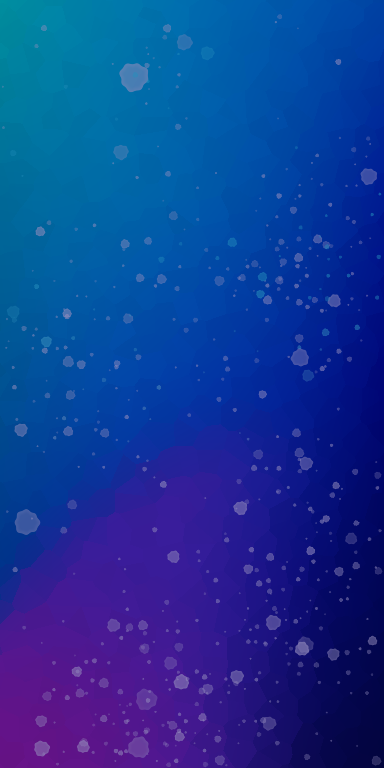
Write a WebGL 1 fragment shader that draws this background.

```glsl
precision highp float;

uniform vec2 u_resolution;

vec2 hash2(vec2 p) {
  vec3 q = fract(p.xyx * vec3(0.1031, 0.1030, 0.0973));
  q += dot(q, q.yzx + 33.33);
  return fract((q.xx + q.yz) * q.zy);
}

// Centre of the nearest irregular facet
vec2 facetCentre(vec2 p, float columns) {
  vec2 g = p * columns;
  vec2 cell = floor(g);
  vec2 nearest = g;
  float best = 9.0;
  for (int j = -1; j <= 1; j++) {
    for (int i = -1; i <= 1; i++) {
      vec2 id = cell + vec2(float(i), float(j));
      vec2 site = id + hash2(id + 71.0);
      float dist = length(site - g);
      if (dist < best) {
        best = dist;
        nearest = site;
      }
    }
  }
  return nearest / columns;
}

// Five evenly spaced colours, from bottom to top
vec3 ramp(float t, vec3 a, vec3 b, vec3 c, vec3 d, vec3 e) {
  float s = clamp(t, 0.0, 1.0) * 4.0;
  vec3 color = mix(a, b, clamp(s, 0.0, 1.0));
  color = mix(color, c, clamp(s - 1.0, 0.0, 1.0));
  color = mix(color, d, clamp(s - 2.0, 0.0, 1.0));
  return mix(color, e, clamp(s - 3.0, 0.0, 1.0));
}

// Teal to navy wash, blended smoothly across three columns
vec3 oceanWash(vec2 uv) {
  vec3 left = ramp(uv.y, vec3(0.0, 0.10, 0.48), vec3(0.0, 0.19, 0.54),
    vec3(0.0, 0.32, 0.57), vec3(0.0, 0.42, 0.60), vec3(0.0, 0.56, 0.62));
  vec3 middle = ramp(uv.y, vec3(0.03, 0.04, 0.36), vec3(0.03, 0.08, 0.54),
    vec3(0.01, 0.22, 0.65), vec3(0.0, 0.36, 0.66), vec3(0.0, 0.42, 0.68));
  vec3 right = ramp(uv.y, vec3(0.01, 0.02, 0.24), vec3(0.0, 0.02, 0.33),
    vec3(0.0, 0.02, 0.46), vec3(0.0, 0.10, 0.57), vec3(0.0, 0.26, 0.64));
  float x = uv.x;
  vec3 color = left * (1.0 - x) * (1.0 - 2.0 * x)
    + middle * 4.0 * x * (1.0 - x) + right * x * (2.0 * x - 1.0);
  return max(color, 0.0);
}

// Violet glow below an arched diagonal edge
vec3 addVioletGlow(vec3 base, vec2 uv) {
  float arch = 0.25 + 0.66 * uv.x - 0.48 * uv.x * uv.x;
  float below = smoothstep(-0.02, 0.11, arch - uv.y);
  float side = 1.0 - smoothstep(0.42, 0.90, uv.x);
  vec3 indigo = vec3(0.23, 0.11, 0.60);
  vec3 magenta = vec3(0.42, 0.07, 0.53);
  float warmth = 1.0 - smoothstep(0.0, 0.65, length(uv * vec2(0.8, 1.9)));
  return mix(base, mix(indigo, magenta, warmth), below * side * 0.95);
}

float blob(vec2 p, vec2 centre, vec2 radius) {
  vec2 d = (p - centre) / radius;
  return exp(-dot(d, d));
}

// Chance of splatter at a place
float splatterDensity(vec2 p) {
  float density = 0.05;
  density += 0.4 * blob(p, vec2(0.37, 1.82), vec2(0.12, 0.12));
  density += 1.0 * blob(p, vec2(0.78, 1.28), vec2(0.24, 0.28));
  density += 0.5 * blob(p, vec2(0.19, 1.10), vec2(0.20, 0.33));
  density += 1.0 * blob(p, vec2(0.36, 0.16), vec2(0.22, 0.23));
  density += 0.7 * blob(p, vec2(0.75, 0.42), vec2(0.20, 0.38));
  return density;
}

// One layer of translucent, slightly ragged drops
vec3 addDrops(vec3 base, vec2 p, float columns, float chance, float seed, float pixel) {
  vec2 id = floor(p * columns);
  vec2 place = hash2(id + seed);
  vec2 kind = hash2(id + seed + 19.7);
  float size = hash2(id + seed + 43.1).x;
  float cellRadius = mix(0.08, 0.26, size * size);
  float margin = cellRadius * 1.15 + 0.03;
  vec2 centre = (id + mix(vec2(margin), vec2(1.0 - margin), place)) / columns;
  vec2 d = p - centre;
  float angle = atan(d.y, d.x + 0.000001);
  float ragged = 1.0 + 0.06 * sin(angle * 3.0 + kind.y * 40.0)
    + 0.05 * sin(angle * 8.0 + place.x * 30.0);
  float radius = cellRadius / columns * ragged;
  float dist = length(d);
  float inside = 1.0 - smoothstep(-pixel, pixel, dist - radius);
  float rim = smoothstep(0.6, 1.0, dist / radius);
  float present = step(kind.x, chance * splatterDensity(centre));
  float tealShare = step(0.8, kind.y) * smoothstep(0.6, 1.3, centre.y);
  vec3 tint = mix(vec3(0.58, 0.55, 0.74), vec3(0.14, 0.56, 0.74), tealShare);
  float opacity = (0.30 + 0.32 * place.y) * (0.88 + 0.2 * rim);
  return mix(base, tint, inside * present * opacity);
}

void main() {
  vec2 uv = gl_FragCoord.xy / u_resolution;
  vec2 p = uv * vec2(1.0, 2.0);
  float pixel = 0.6 / u_resolution.x;

  // Faceted background with a faint tone per facet
  vec2 facet = facetCentre(p, 17.0);
  vec2 facetUv = facet * vec2(1.0, 0.5);
  vec3 color = oceanWash(mix(uv, facetUv, 0.45));
  color = addVioletGlow(color, mix(uv, facetUv, 0.75));
  color *= 1.0 + 0.035 * (hash2(floor(facet * 400.0)).x - 0.5);

  // Splatter from large to fine
  color = addDrops(color, p, 7.0, 0.50, 11.0, pixel);
  color = addDrops(color, p, 12.0, 0.42, 83.0, pixel);
  color = addDrops(color, p, 20.0, 0.40, 57.0, pixel);
  color = addDrops(color, p, 38.0, 0.36, 131.0, pixel);
  gl_FragColor = vec4(color, 1.0);
}
```
